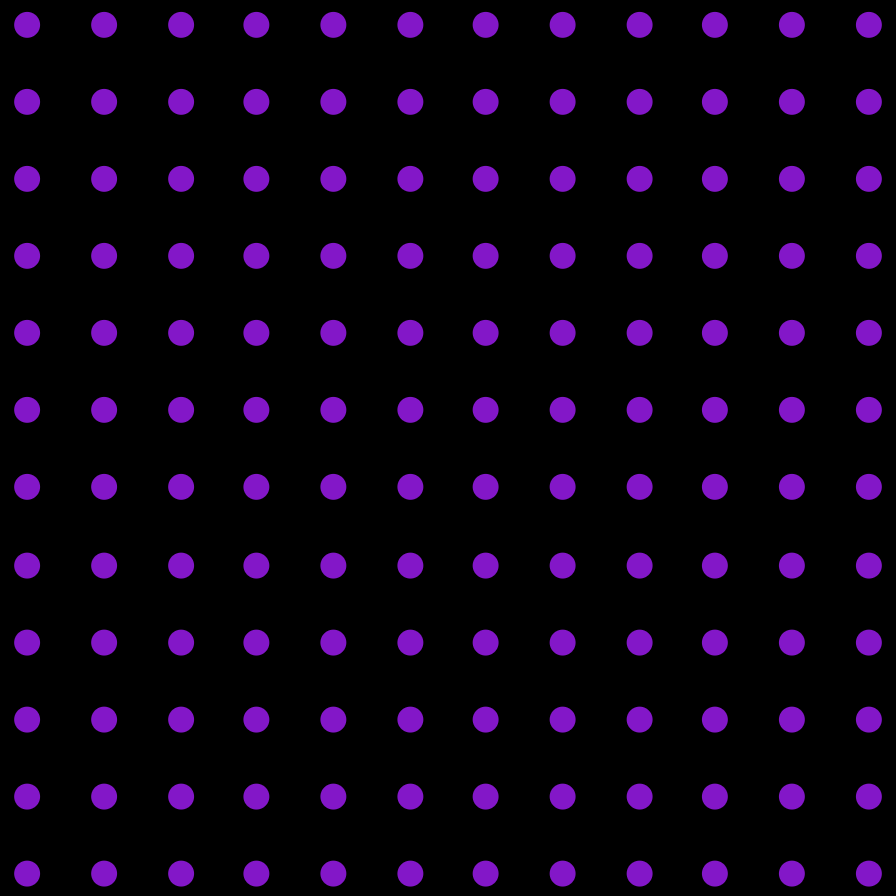
Reproduce this pattern procedurally as a WebGL 1 fragment shader.

```glsl
precision highp float;

// Twelve by twelve purple dots on black, with slightly different column and row pitch.
// Each fragment finds its nearest grid cell, snaps that cell's centre to a fine
// lattice (so gaps vary by one step), and shades a disc from its signed distance.

uniform vec2 u_resolution;

const vec3 BACKGROUND = vec3(0.0);
const vec3 DOT_COLOR = vec3(0.514, 0.09, 0.784);

const float DOTS_PER_SIDE = 12.0;
const float LATTICE = 512.0;                  // snapping steps across the canvas
const vec2 PITCH = vec2(43.667, 44.1);        // dot spacing, in lattice steps
const vec2 FIRST_CENTER = vec2(15.5, 12.8);   // lower left dot, in lattice steps
const vec2 SNAP_BIAS = vec2(0.8, 0.5);        // where the rounding falls
const float DOT_RADIUS = 7.4 / LATTICE;       // in canvas units

// Centre of the dot nearest to p, in canvas units
vec2 nearestDotCenter(vec2 p) {
  vec2 cell = floor((p * LATTICE - FIRST_CENTER) / PITCH + 0.5);
  cell = clamp(cell, 0.0, DOTS_PER_SIDE - 1.0);
  return (FIRST_CENTER + floor(cell * PITCH + SNAP_BIAS)) / LATTICE;
}

float discDistance(vec2 p, vec2 center, float radius) {
  return length(p - center) - radius;
}

void main() {
  vec2 p = gl_FragCoord.xy / u_resolution;
  float pixel = 1.0 / min(u_resolution.x, u_resolution.y);

  // Edge coverage over one pixel
  float d = discDistance(p, nearestDotCenter(p), DOT_RADIUS);
  float coverage = clamp(0.5 - d / pixel, 0.0, 1.0);

  gl_FragColor = vec4(mix(BACKGROUND, DOT_COLOR, coverage), 1.0);
}
```
